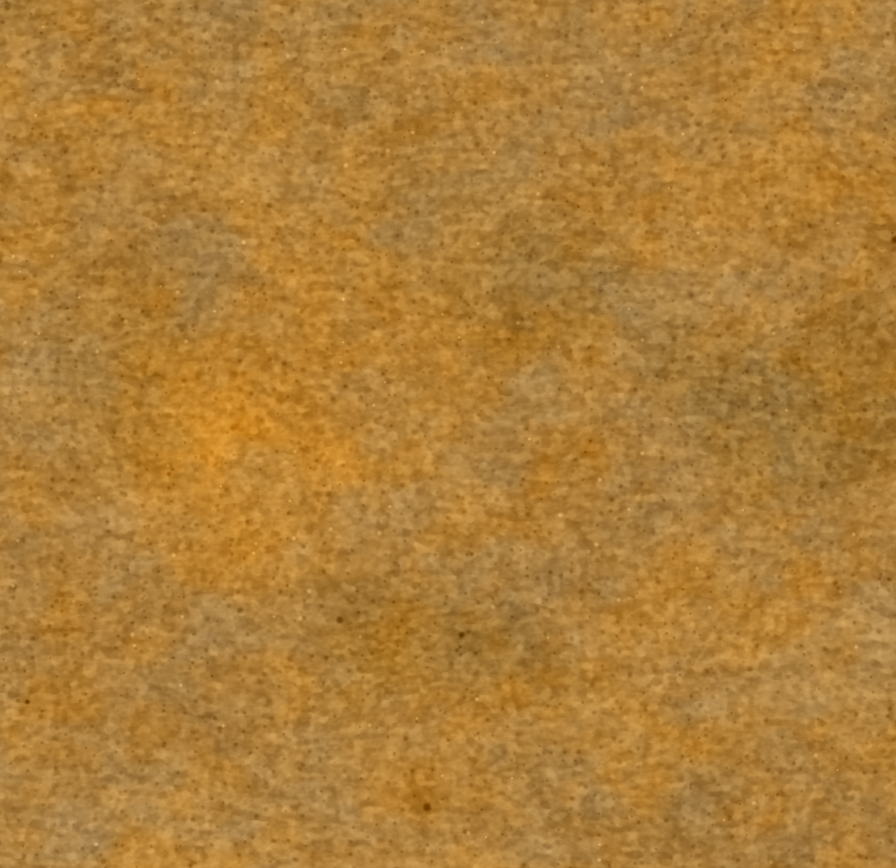
Give the GLSL for this texture, as a WebGL 2 fragment shader.

```glsl
#version 300 es
precision highp float;

uniform vec2 u_resolution;
out vec4 outColor;

// Colours and colour shifts
const vec3 BASE_TAN = vec3(0.687, 0.500, 0.233);
const vec3 TONE_AXIS = vec3(1.0, 0.98, 0.86);
const vec3 WARM_AXIS = vec3(0.013, -0.002, -0.022);
const vec3 GLOW_SHIFT = vec3(0.065, 0.012, -0.060);
const vec3 OLIVE_SHIFT = vec3(-0.075, -0.050, -0.035);

// Cells per canvas height
const vec2 FINE_CELLS = vec2(122.0, 150.0);
const vec2 DUST_CELLS = vec2(205.0, 240.0);
const vec2 WEFT_CELLS = vec2(42.0, 165.0);
const vec2 WARP_CELLS = vec2(165.0, 55.0);
const vec2 MOTTLE_CELLS = vec2(34.0, 42.0);
const vec2 CLOUD_CELLS = vec2(7.0, 8.0);
const vec2 STAIN_CELLS = vec2(3.6, 4.2);

// Tone strengths
const float FINE_GAIN = 0.030;
const float DUST_GAIN = 0.018;
const float WEFT_GAIN = 0.017;
const float WARP_GAIN = 0.009;
const float MOTTLE_GAIN = 0.012;
const float CLOUD_GAIN = 0.010;
const float SPECK_GAIN = 0.085;
const float FLECK_GAIN = 0.13;
const float PIT_GAIN = 0.20;
const float HALO_GAIN = 0.035;

// Warm glow placement
const vec2 GLOW_CENTER = vec2(0.30, 0.51);
const float GLOW_RADIUS = 0.13;

const float CELL_SOFTNESS = 5.0;

vec3 hash3(vec2 cell, float seed) {
    vec3 q = fract(vec3(cell.xyx + seed * 17.3) * vec3(0.1031, 0.1030, 0.0973));
    q += dot(q, q.yxz + 33.33);
    return fract((q.xxy + q.yzz) * q.zyx);
}

// Soft cellular noise, centred on zero with roughly unit deviation
float grain(vec2 p, float seed) {
    vec2 cell = floor(p);
    float sum = 0.0;
    float total = 0.0;
    for (int y = -1; y <= 1; y++) {
        for (int x = -1; x <= 1; x++) {
            vec2 neighbour = cell + vec2(x, y);
            vec3 h = hash3(neighbour, seed);
            vec2 offset = neighbour + h.xy - p;
            float weight = exp(-CELL_SOFTNESS * dot(offset, offset));
            sum += weight * h.z;
            total += weight;
        }
    }
    return (sum / total - 0.5) * 4.0;
}

// Scattered soft dots; share is the fraction of cells holding one
float specks(vec2 p, float seed, float share, float radius) {
    vec2 cell = floor(p);
    float cover = 0.0;
    for (int y = -1; y <= 1; y++) {
        for (int x = -1; x <= 1; x++) {
            vec2 neighbour = cell + vec2(x, y);
            vec3 h = hash3(neighbour, seed);
            float size = radius * mix(0.5, 1.0, h.z / share);
            float dotMask = 1.0 - smoothstep(0.2 * size, size, length(neighbour + h.xy - p));
            cover = max(cover, dotMask * step(h.z, share));
        }
    }
    return cover;
}

void main() {
    vec2 p = gl_FragCoord.xy / u_resolution.y;
    vec2 sway = 0.004 * sin(p.yx * vec2(23.0, 17.0) + 2.0 * sin(p * 9.0));
    vec2 bent = p + sway;

    // Fibrous surface tone
    float tone = FINE_GAIN * grain(bent * FINE_CELLS, 1.0);
    tone += DUST_GAIN * grain(p * DUST_CELLS, 2.0);
    tone += WEFT_GAIN * grain(bent * WEFT_CELLS, 3.0);
    tone += WARP_GAIN * grain(bent * WARP_CELLS, 4.0);
    tone += MOTTLE_GAIN * grain(bent * MOTTLE_CELLS, 5.0);
    tone += CLOUD_GAIN * grain(p * CLOUD_CELLS, 6.0);

    // Dark specks, pale flecks, and rare pits with smudged rims
    tone -= SPECK_GAIN * specks(bent * 72.0, 7.0, 0.32, 0.34);
    tone += FLECK_GAIN * specks(p * 46.0, 8.0, 0.06, 0.19);
    tone -= PIT_GAIN * specks(p * 15.0, 9.0, 0.05, 0.11);
    tone -= HALO_GAIN * specks(p * 15.0, 9.0, 0.05, 0.75);

    // Broad hue drift, olive stains and one warm glow
    float warmth = grain(p * CLOUD_CELLS * 2.0, 10.0) + 0.6 * grain(p * MOTTLE_CELLS, 11.0);
    float stain = smoothstep(0.5, 2.0, grain(p * STAIN_CELLS + sway * 20.0, 12.0));
    vec2 fromGlow = (p - GLOW_CENTER) / GLOW_RADIUS;
    float glow = exp(-dot(fromGlow, fromGlow));

    vec3 color = BASE_TAN + tone * TONE_AXIS + warmth * WARM_AXIS;
    color += stain * OLIVE_SHIFT + glow * GLOW_SHIFT;
    outColor = vec4(clamp(color, 0.0, 1.0), 1.0);
}
```
